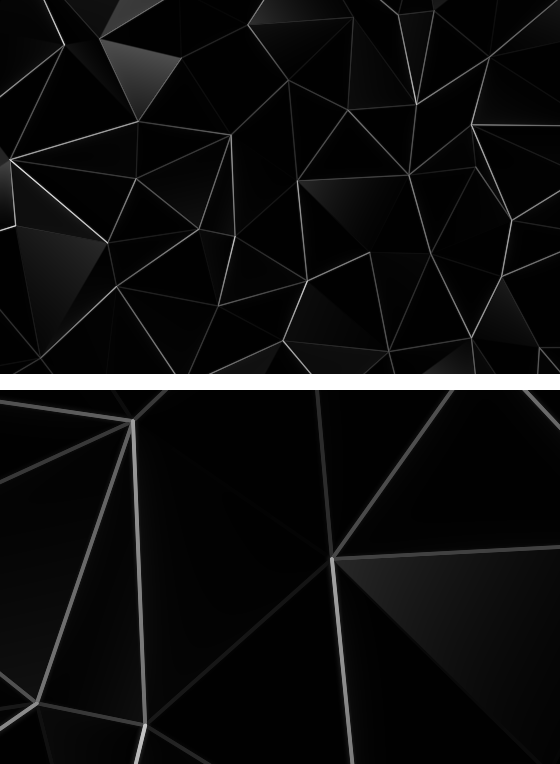
Top: the whole. Bottom: its middle third, enlarged.
Reproduce this background procedurally as a Shadertoy shader.

```glsl
// Dark low-poly mesh: a turned, jittered grid is split into triangles.
// Few facets catch a soft gradient of light; thin silver edges of
// uneven brightness run between the vertices over near-black.

#define CELLS 4.8          // grid cells per canvas height
#define JITTER 0.94        // vertex scatter, in cells
#define TURN 0.48          // grid rotation in radians
#define LINE_HALF 0.0018   // half edge width, in canvas heights
#define LINE_LIGHT 1.0     // brightest edge
#define LINE_SKEW 1.9      // higher leaves fewer bright edges
#define FACE_LIGHT 0.32    // brightest facet
#define FACE_SKEW 5.5      // higher leaves fewer lit facets
#define SHEEN 0.09         // glow beside an edge
#define BASE 0.003         // background grey
#define SEED 17.0

float hash(vec2 p) {
    return fract(sin(dot(p + SEED, vec2(127.1, 311.7))) * 43758.5453);
}

float cross2(vec2 a, vec2 b) {
    return a.x * b.y - a.y * b.x;
}

vec2 meshVertex(vec2 id) {
    vec2 offset = vec2(hash(id), hash(id + 53.3)) - 0.5;
    return id + JITTER * offset;
}

// Light of one facet, blended between random vertex weights
float facet(vec2 p, vec2 a, vec2 b, vec2 c, vec2 id, float pixel) {
    float area = cross2(b - a, c - a);
    vec3 part = vec3(cross2(b - p, c - p), cross2(c - p, a - p), cross2(a - p, b - p));
    vec3 dist = part / vec3(length(c - b), length(a - c), length(b - a));
    float inside = smoothstep(-pixel, pixel, min(dist.x, min(dist.y, dist.z)));
    vec3 weight = vec3(hash(id + 3.1), hash(id + 7.7), hash(id + 11.9));
    weight = smoothstep(0.2, 0.8, weight);
    float slope = clamp(dot(part / max(area, 0.001), weight), 0.0, 1.0);
    float level = FACE_LIGHT * pow(hash(id + 29.3), FACE_SKEW);
    return inside * level * mix(0.04, 1.0, slope * sqrt(slope));
}

// x: sharp edge light, y: soft glow on one side
vec2 edge(vec2 p, vec2 a, vec2 b, vec2 id, float pixel) {
    vec2 along = b - a;
    float t = clamp(dot(p - a, along) / dot(along, along), 0.0, 1.0);
    float d = length(p - a - along * t);
    float light = LINE_LIGHT * pow(hash(id + 71.7), LINE_SKEW);
    light *= mix(0.4 + 0.6 * hash(id + 83.1), 0.4 + 0.6 * hash(id + 97.9), t);
    float halfWidth = LINE_HALF * CELLS;
    float line = 1.0 - smoothstep(halfWidth - 0.6 * pixel, halfWidth + 0.7 * pixel, d);
    float shoulder = 0.2 * exp(-d * d / (5.0 * halfWidth * halfWidth));
    float side = step(0.0, cross2(along, p - a) * (hash(id + 5.5) - 0.5));
    float glow = side * 4.0 * t * (1.0 - t) * exp(-d * 18.0);
    return light * vec2(max(line, shoulder), SHEEN * glow);
}

void mainImage(out vec4 fragColor, in vec2 fragCoord) {
    float pixel = CELLS / iResolution.y;
    vec2 p = (fragCoord - 0.5 * iResolution.xy) * pixel;
    p = mat2(cos(TURN), sin(TURN), -sin(TURN), cos(TURN)) * p;

    float faces = 0.0, lines = 0.0, glow = 0.0;
    for (int y = -1; y <= 1; y++)
    for (int x = -1; x <= 1; x++) {
        vec2 id = floor(p) + vec2(x, y);
        vec2 a = meshVertex(id);
        vec2 b = meshVertex(id + vec2(1.0, 0.0));
        vec2 c = meshVertex(id + vec2(1.0, 1.0));
        vec2 d = meshVertex(id + vec2(0.0, 1.0));

        // Take the shorter diagonal that keeps both triangles upright
        bool acFits = min(cross2(b - a, c - a), cross2(c - a, d - a)) > 0.0;
        bool bdFits = min(cross2(b - a, d - a), cross2(c - b, d - b)) > 0.0;
        bool useAC = acFits && (!bdFits || length(c - a) < length(d - b));
        vec2 faceId = id * 2.0;
        if (useAC) {
            faces += facet(p, a, b, c, faceId, pixel);
            faces += facet(p, a, c, d, faceId + 1.0, pixel);
        } else {
            faces += facet(p, a, b, d, faceId, pixel);
            faces += facet(p, b, c, d, faceId + 1.0, pixel);
        }

        // Each cell owns its bottom, left and diagonal edges
        vec2 bottom = edge(p, a, b, faceId + vec2(1.0, 0.0), pixel);
        vec2 left = edge(p, a, d, faceId + vec2(0.0, 1.0), pixel);
        vec2 start = useAC ? a : b;
        vec2 end = useAC ? c : d;
        vec2 diagonal = edge(p, start, end, faceId + 1.0, pixel);
        lines = max(lines, max(bottom.x, max(left.x, diagonal.x)));
        glow += bottom.y + left.y + diagonal.y;
    }

    float grey = max(BASE + faces + glow, lines);
    fragColor = vec4(vec3(grey), 1.0);
}
```
